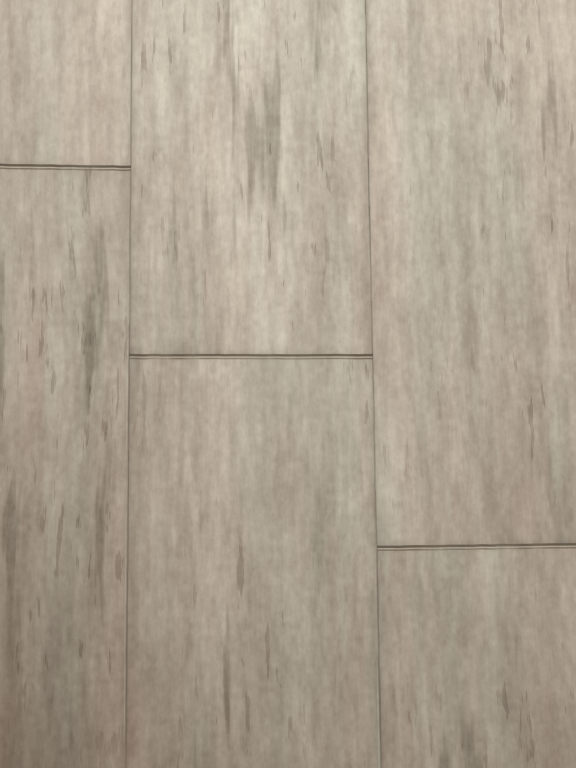
A WebGL 1 fragment shader for this texture:

```glsl
precision highp float;
// Weathered wood-look floor planks: three staggered columns seen in slight
// perspective. Stretched value noise makes the grain, streaks and pink/grey
// tints; signed distances draw the grooves and lips between planks.
uniform vec2 u_resolution;

float hash(vec2 p) {
  vec3 q = fract(vec3(p.xyx) * 0.1031);
  q += dot(q, q.yzx + 33.33);
  return fract((q.x + q.y) * q.z);
}

float noise(vec2 p) {
  vec2 i = floor(p), f = fract(p);
  f = f * f * (3.0 - 2.0 * f);
  return mix(mix(hash(i), hash(i + vec2(1.0, 0.0)), f.x),
             mix(hash(i + vec2(0.0, 1.0)), hash(i + 1.0), f.x), f.y);
}

// Layered noise centred on zero; each layer is turned to hide the lattice
float fbm(vec2 p) {
  float sum = 0.0, amp = 0.5;
  for (int i = 0; i < 4; i++) {
    sum += amp * (noise(p) - 0.5);
    p = mat2(1.68, 1.14, -1.14, 1.68) * p + 17.3;
    amp *= 0.55;
  }
  return sum;
}

// Soft-edged stroke of half width w around distance zero
float stroke(float d, float w) {
  float aa = 0.8 / u_resolution.y;
  return 1.0 - smoothstep(w - aa, w + aa, abs(d));
}

void main() {
  vec2 p = gl_FragCoord.xy / u_resolution * vec2(0.75, 1.0);

  // Plank layout: columns narrow upward, end joints step down to the right
  float width = 0.3325 - 0.029 * p.y;
  float u = (p.x - 0.164 - 0.008 * p.y) / width;
  float column = floor(u) + 1.0;
  float jointY = 0.785 - 0.2475 * column + 0.0045 * (column - 1.0) * (fract(u) - 0.5);
  float row = floor((p.y - jointY) / 1.1);
  float seed = hash(vec2(column + 3.0, row + 8.0));

  // Grain coordinates, shifted per plank and gently bent
  vec2 g = vec2(u * 0.31, p.y) + vec2(7.0, 13.0) * seed + 2.0;
  g.x += 0.010 * (noise(g * vec2(7.0, 3.5)) - 0.5);
  float broad = fbm(g * vec2(13.0, 2.4));
  float streak = fbm(g * vec2(46.0, 5.0) + 31.0);
  float fibre = fbm(g * vec2(120.0, 22.0) + 57.0);
  float speck = fbm(g * vec2(150.0, 120.0) + 83.0);
  float patches = noise(g * vec2(9.0, 3.2) + 41.0);

  // Light falls from the top, dimming toward the sides and lower left
  float light = 0.585 + 0.31 * p.y - 0.125 * p.y * p.y - 0.25 * pow(p.x - 0.42, 2.0);
  light -= 0.05 * (1.0 - p.y) * smoothstep(0.35, 0.0, p.x);
  float tone = 1.015 + 0.15 * broad + 0.14 * streak + 0.17 * fibre + 0.12 * speck;
  tone += 0.03 * (seed - 0.5);

  // Dark weathered veins, short sharp scratches and pale worn bands
  float vein = smoothstep(0.12, 0.28, fbm(g * vec2(44.0, 4.0) + 11.0));
  float pale = smoothstep(0.10, 0.28, fbm(g * vec2(32.0, 3.0) + 67.0));
  float scratch = smoothstep(0.17, 0.27, fbm(g * vec2(110.0, 17.0) + 23.0));
  tone -= 0.15 * vein * smoothstep(0.3, 0.75, patches);
  tone -= 0.12 * scratch * smoothstep(0.25, 0.7, patches);
  tone += 0.05 * pale;

  // Darker wood is browner; pink wood alternates with grey-green wear
  float value = light * tone;
  float warmth = clamp(0.5 + 1.3 * fbm(g * vec2(17.0, 2.4) + 91.0) - 0.25 * (vein + pale), 0.0, 1.0);
  vec3 color = vec3(value, 1.04 * value - 0.075, value - 0.112);
  color += mix(vec3(-0.014, 0.004, 0.002), vec3(0.014, -0.004, -0.002), warmth);

  // Long side grooves: thin, broken by wear, with a pale lip on the left
  float side = (fract(u + 0.5) - 0.5) * width;
  float wear = noise(vec2(column * 5.0 + floor(u + 0.5), p.y * 13.0));
  float depth = mix(0.25, 0.75, wear) * mix(1.0, 0.6, p.y);
  color *= 1.0 - 0.11 * exp(-abs(side) * 190.0);
  color = mix(color, vec3(0.78, 0.75, 0.68) * (light + 0.3),
              0.40 * stroke(side + 0.0026, 0.0009) * smoothstep(0.3, 0.7, wear) * (1.0 - 0.7 * p.y));
  color = mix(color, vec3(0.40, 0.37, 0.32), depth * stroke(side, 0.0010));

  // End grooves: dark cut, pale lip and a thin lower shadow
  float end = mod(p.y - jointY + 0.55, 1.1) - 0.55;
  end += 0.0005 * (noise(vec2(p.x * 75.0, column * 9.0)) - 0.5);
  float chip = noise(vec2(p.x * 60.0, column * 7.0 + 2.0));
  color *= 1.0 - 0.09 * exp(-abs(end) * 180.0);
  color = mix(color, vec3(0.73, 0.68, 0.60), 0.45 * stroke(end + 0.0026, 0.0009));
  color = mix(color, vec3(0.40, 0.35, 0.29), mix(0.3, 0.75, chip) * stroke(end + 0.0044, 0.0009));
  color = mix(color, vec3(0.36, 0.32, 0.27), mix(0.65, 0.9, chip) * stroke(end, 0.0015));

  gl_FragColor = vec4(color, 1.0);
}
```
